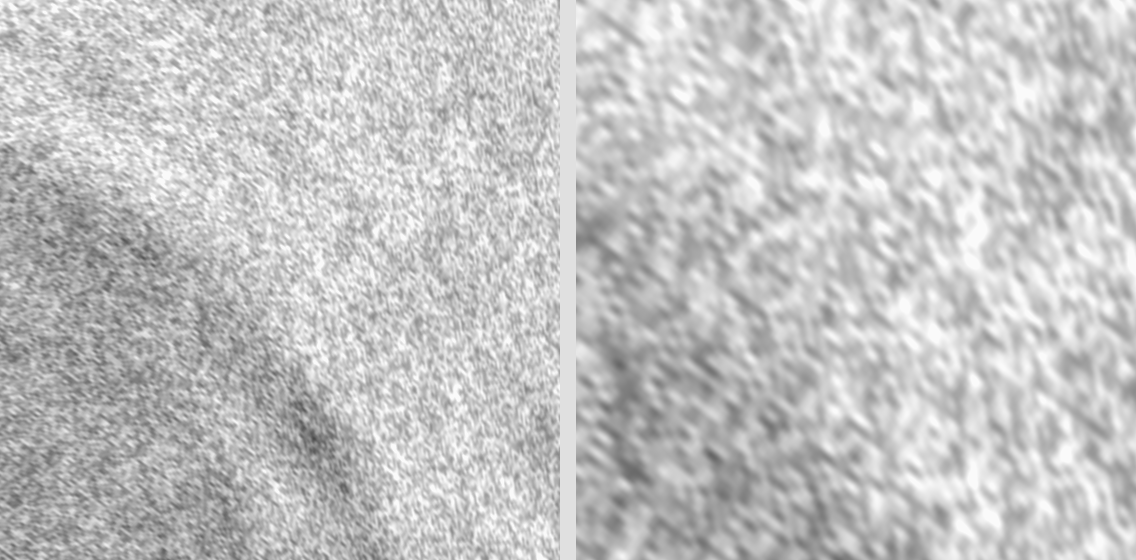
Left: the whole. Right: its middle third, enlarged.
A WebGL 2 fragment shader for this texture:

```glsl
#version 300 es
precision highp float;
// Soft grey grain over broad light and dark drifts that sweep down to the right.
// One bending curve sets the tonal boundary and the flow direction; value noise
// is averaged along that flow to give short, slightly stretched grains.

#define LIGHT_TONE 0.815
#define DARK_TONE 0.645
#define FINE_SCALE 200.0
#define FINE_GAIN 0.46
#define COARSE_SCALE 85.0
#define COARSE_GAIN 0.22
#define BLOTCH_SCALE 15.0
#define BLOTCH_GAIN 0.11
#define GRAIN_STRETCH 0.75

uniform vec2 u_resolution;
out vec4 fragColor;

const int PATCH_COUNT = 9;

// Drift patches: centre, then radius along and across the flow
const vec4 PATCHES[PATCH_COUNT] = vec4[](
    vec4(0.49, 0.13, 0.18, 0.045),
    vec4(0.53, 0.27, 0.20, 0.040),
    vec4(0.45, 0.43, 0.030, 0.018),
    vec4(0.56, 0.21, 0.050, 0.030),
    vec4(0.82, 0.52, 0.12, 0.050),
    vec4(1.00, 0.14, 0.17, 0.045),
    vec4(0.88, 0.86, 0.10, 0.050),
    vec4(0.14, 0.85, 0.15, 0.025),
    vec4(0.17, 0.75, 0.20, 0.040));

const float PATCH_TONES[PATCH_COUNT] = float[](
    0.12, -0.05, -0.12, -0.08, -0.075, -0.15, -0.05, -0.045, 0.03);

float hash(ivec2 cell) {
    uvec2 q = uvec2(cell) * uvec2(1597u, 3571u);
    uint n = (q.x ^ (q.y << 11)) * 40503u;
    n = (n ^ (n >> 15)) * 73471u;
    n = (n ^ (n >> 13)) * 60493u;
    n ^= n >> 16;
    return float(n & 65535u) / 65535.0;
}

// Value noise centred on zero
float noise(vec2 p) {
    ivec2 cell = ivec2(floor(p));
    vec2 f = fract(p);
    f = f * f * (3.0 - 2.0 * f);
    float low = mix(hash(cell), hash(cell + ivec2(1, 0)), f.x);
    float high = mix(hash(cell + ivec2(0, 1)), hash(cell + ivec2(1, 1)), f.x);
    return mix(low, high, f.y) - 0.5;
}

// Height of the tonal boundary and the unit direction it runs in
float boundary(float x) {
    return 0.75 - 0.4 * x - 1.15 * x * x * x;
}

vec2 flowAt(float x) {
    return normalize(vec2(1.0, -0.4 - 3.45 * x * x));
}

// Noise averaged along the flow, on a tilted lattice
float flowNoise(vec2 p, vec2 flow, float scale) {
    mat2 tilt = mat2(0.8, 0.6, -0.6, 0.8);
    float total = 0.0;
    for (int i = -1; i <= 1; i++) {
        float weight = i == 0 ? 0.5 : 0.25;
        vec2 q = p * scale + flow * float(i) * GRAIN_STRETCH;
        total += weight * noise(tilt * q + scale);
    }
    return total;
}

// Broad tones: soft boundary plus flow-aligned patches
float driftTone(vec2 p, vec2 flow) {
    float side = (p.y - boundary(p.x)) * flow.x;
    side += 0.05 * noise(p * 7.0 + 3.0);
    float tone = mix(DARK_TONE, LIGHT_TONE, smoothstep(-0.09, 0.06, side));
    for (int i = 0; i < PATCH_COUNT; i++) {
        vec4 area = PATCHES[i];
        vec2 along = flowAt(area.x);
        vec2 offset = p - area.xy;
        vec2 local = vec2(dot(offset, along), dot(offset, vec2(-along.y, along.x)));
        local /= area.zw;
        tone += PATCH_TONES[i] * exp(-dot(local, local));
    }
    return tone;
}

void main() {
    vec2 p = gl_FragCoord.xy / u_resolution.y;
    vec2 flow = flowAt(p.x);

    float tone = driftTone(p, flow);
    tone += BLOTCH_GAIN * flowNoise(p, flow, BLOTCH_SCALE);
    tone += COARSE_GAIN * flowNoise(p, flow, COARSE_SCALE);
    tone += FINE_GAIN * flowNoise(p, flow, FINE_SCALE);

    fragColor = vec4(vec3(clamp(tone, 0.25, 0.98)), 1.0);
}
```
